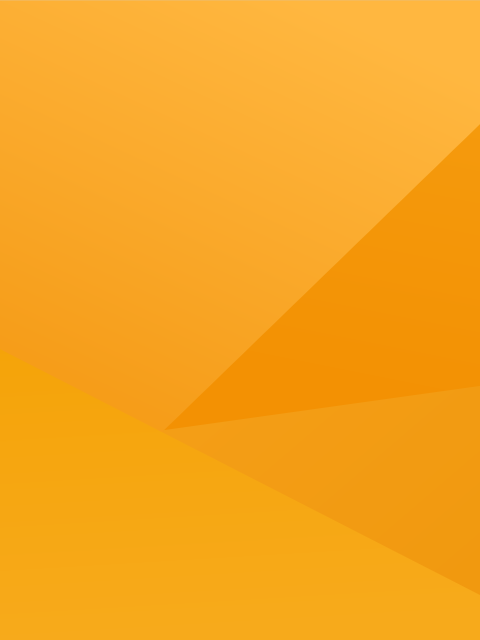
Write a Shadertoy shader that draws this background.

```glsl
#define HUB vec2(0.342, 0.328)
#define UPPER_END vec2(1.0, 0.806)
#define MIDDLE_END vec2(1.0, 0.397)
#define FLOOR_START vec2(0.0, 0.4545)
#define FLOOR_END vec2(1.0, 0.0703)
#define RIM_HEIGHT 0.0013

// Soft coverage of the half plane below the line from a to b
float below(vec2 p, vec2 a, vec2 b) {
    vec2 scale = vec2(iResolution.x / iResolution.y, 1.0);
    vec2 along = normalize((b - a) * scale);
    vec2 offset = (p - a) * scale;
    float dist = along.y * offset.x - along.x * offset.y;
    return clamp(dist * iResolution.y + 0.5, 0.0, 1.0);
}

// Linear blend of two colours, with a clamped position
vec3 ramp(vec3 from, vec3 to, float t) {
    return mix(from, to, clamp(t, 0.0, 1.0));
}

void mainImage(out vec4 fragColor, in vec2 fragCoord) {
    vec2 uv = fragCoord / iResolution.xy;

    // Bright sheet, lightest toward the upper right
    float skyLight = 1.3 * (uv.y - 0.45 + 0.35 * uv.x);
    vec3 sky = ramp(vec3(0.963, 0.614, 0.096), vec3(1.0, 0.718, 0.250), skyLight);

    // Deep wedge fanning out from the hub
    float deepLight = (uv.y - 0.36) * 2.0 + (uv.x - 1.0) * 0.3;
    vec3 deep = ramp(vec3(0.952, 0.569, 0.012), vec3(0.961, 0.608, 0.055), deepLight);

    // Softer wedge, darkening toward the lower right
    float softShade = (uv.x - 0.34) * 0.9 + (0.33 - uv.y) * 1.4;
    vec3 soft = ramp(vec3(0.957, 0.620, 0.088), vec3(0.943, 0.598, 0.056), softShade);

    // Golden floor, warmer and paler at the bottom
    float floorLight = 1.0 - uv.y / 0.45 + 0.1 * uv.x;
    vec3 golden = ramp(vec3(0.961, 0.641, 0.035), vec3(0.969, 0.667, 0.105), floorLight);

    // Layer the sheets from back to front
    vec3 wedge = mix(deep, soft, below(uv, HUB, MIDDLE_END));
    vec3 color = mix(sky, wedge, below(uv, HUB, UPPER_END));
    color = mix(color, golden, below(uv, FLOOR_START, FLOOR_END));

    // Pale hairline along the top rim
    float rim = clamp((uv.y - 1.0 + RIM_HEIGHT) * iResolution.y + 0.5, 0.0, 1.0);
    color = mix(color, vec3(0.93, 0.74, 0.43), 0.7 * rim);

    fragColor = vec4(color, 1.0);
}
```
